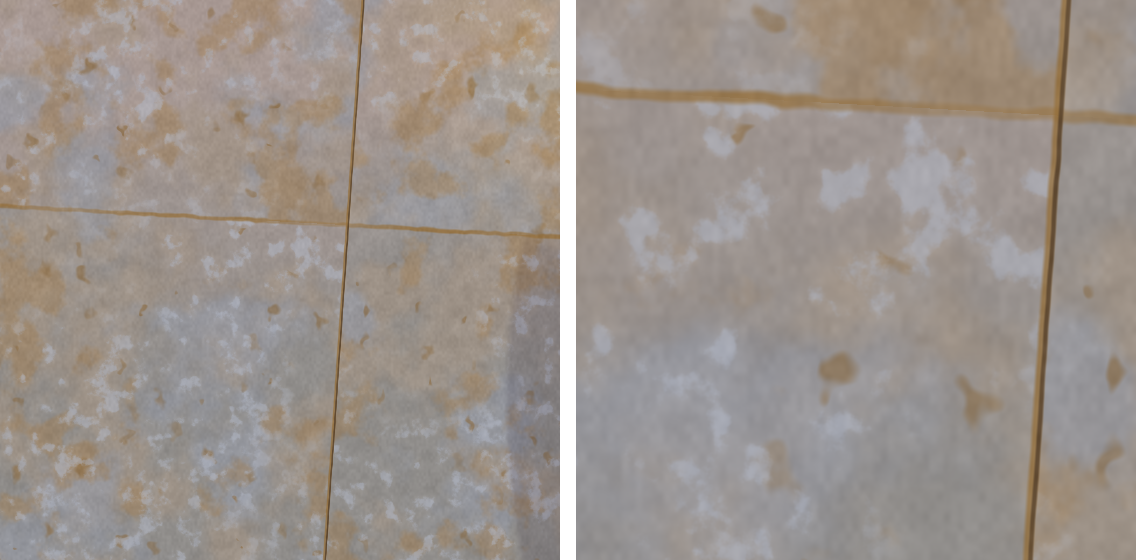
Left: the whole. Right: its middle third, enlarged.
This texture is drawn by a three.js fragment shader. Its source:

```glsl
// Mottled stone tiles with ochre stains, two thin tilted joints and a soft shadow at the right.
#define TILE_PITCH 0.92
#define JOINT_CROSS vec2(0.580, 0.632)
#define JOINT_SLOPE vec2(0.069, -0.055)
#define JOINT_WIDTH vec2(0.0022, 0.0034)
#define STAIN_CELLS 15.0
#define STAIN_CHANCE 0.34
#define GRAIN 0.035

varying vec2 vUv;

const vec3 GREY = vec3(0.565, 0.555, 0.545);
const vec3 ROSE = vec3(0.665, 0.605, 0.585);
const vec3 SAND = vec3(0.640, 0.580, 0.520);
const vec3 BLUE = vec3(0.585, 0.605, 0.655);
const vec3 OCHRE = vec3(0.620, 0.490, 0.330);
const vec3 STAIN = vec3(0.540, 0.410, 0.240);
const vec3 JOINT_DARK = vec3(0.330, 0.250, 0.170);
const vec3 JOINT_OCHRE = vec3(0.580, 0.430, 0.220);

float hash(vec2 p) {
  vec3 q = fract(vec3(p.xyx) * 0.1031);
  q += dot(q, q.yzx + 33.33);
  return fract((q.x + q.y) * q.z);
}

float noise(vec2 p) {
  vec2 i = floor(p);
  vec2 f = fract(p);
  f = f * f * (3.0 - 2.0 * f);
  return mix(mix(hash(i), hash(i + vec2(1.0, 0.0)), f.x),
             mix(hash(i + vec2(0.0, 1.0)), hash(i + vec2(1.0, 1.0)), f.x), f.y);
}

float fbm(vec2 p) {
  float sum = 0.0;
  float amp = 0.5;
  for (int i = 0; i < 5; i++) {
    sum += amp * noise(p);
    p = mat2(1.6, 1.2, -1.2, 1.6) * p + 17.3;
    amp *= 0.5;
  }
  return sum;
}

// Irregular spots, at most one per jittered cell
float spots(vec2 uv) {
  vec2 warp = vec2(noise(uv * 75.0), noise(uv * 75.0 + 40.0)) - 0.5;
  vec2 p = uv * STAIN_CELLS + warp * 0.32;
  vec2 cell = floor(p);
  float cover = 0.0;
  for (int y = -1; y <= 1; y++) {
    for (int x = -1; x <= 1; x++) {
      vec2 id = cell + vec2(float(x), float(y)) + 60.0;
      vec2 center = id - 60.0 + 0.15 + 0.7 * vec2(hash(id), hash(id + 91.0));
      float radius = mix(0.07, 0.20, hash(id + 37.0));
      float present = step(hash(id + 13.0), STAIN_CHANCE);
      float d = length((p - center) * vec2(1.1, 0.85));
      float strength = mix(0.35, 0.95, hash(id + 53.0));
      cover = max(cover, present * strength * (1.0 - smoothstep(radius * 0.4, radius * 1.25, d)));
    }
  }
  return cover;
}

// Stone surface: broad tint, clouds, stains, pale flecks
vec3 stone(vec2 uv, vec2 seed) {
  vec2 p = uv + seed;
  float broad = fbm(p * 3.2 + 4.0);
  float cloud = fbm(p * 9.0 + 21.0);
  float mottle = fbm(p * 15.0 + 8.0);
  float fine = fbm(p * 42.0 + 50.0);

  float top = smoothstep(0.25, 1.0, uv.y + (broad - 0.5) * 0.4);
  vec3 color = mix(GREY, ROSE, top);
  color = mix(color, SAND, 0.65 * smoothstep(0.40, 0.68, cloud));
  color = mix(color, BLUE, 0.60 * smoothstep(0.49, 0.68, fbm(p * 7.0 + 70.0)));
  color = mix(color, OCHRE, 0.48 * smoothstep(0.53, 0.70, mottle));
  color = mix(color, STAIN, 0.65 * spots(uv));
  color = mix(color, BLUE * 1.12, 0.55 * smoothstep(0.57, 0.72, fine) * smoothstep(0.35, 0.60, broad));
  return color + (fine - 0.48) * 0.09;
}

void main() {
  vec2 uv = vUv;

  // Tilted tile grid
  vec2 grid = uv - JOINT_CROSS - JOINT_SLOPE * uv.yx;
  vec2 tile = floor(grid / TILE_PITCH);
  vec2 offset = grid - TILE_PITCH * floor(grid / TILE_PITCH + 0.5);
  offset += (vec2(noise(uv * 70.0), noise(uv * 70.0 + 9.0)) - 0.5) * vec2(0.0008, 0.0035);
  vec3 color = stone(uv, (tile + 2.0) * vec2(3.7, 5.3));

  // Warm light at the upper right, shade at the right edge
  color += vec3(0.05, 0.025, -0.03) * smoothstep(0.45, 0.0, distance(uv, vec2(1.03, 0.88)));
  float shadeEdge = 0.903 + 0.35 * (uv.y - 0.28) * (uv.y - 0.28);
  float shade = smoothstep(-0.006, 0.010, uv.x - shadeEdge) * (1.0 - smoothstep(0.54, 0.60, uv.y));
  color *= 1.0 - vec3(0.11, 0.12, 0.10) * shade;

  // Wide ochre joint across, worn in places
  float wear = mix(0.35, 0.85, noise(vec2(uv.x * 16.0, 3.0)));
  float across = 1.0 - smoothstep(JOINT_WIDTH.y * 0.4, JOINT_WIDTH.y * 1.7, abs(offset.y));
  color = mix(color, JOINT_OCHRE, across * wear);

  // Narrow joint down: ochre lip beside a dark core
  float lip = 1.0 - smoothstep(JOINT_WIDTH.x * 0.6, JOINT_WIDTH.x * 1.9, abs(offset.x + 0.0008));
  float core = 1.0 - smoothstep(JOINT_WIDTH.x * 0.2, JOINT_WIDTH.x * 1.0, abs(offset.x - 0.0008));
  color = mix(color, JOINT_OCHRE, 0.75 * lip);
  color = mix(color, JOINT_DARK, core * mix(0.55, 0.95, noise(vec2(uv.y * 18.0, 7.0))));

  color += (noise(uv * vec2(240.0, 170.0)) - 0.5) * GRAIN;
  gl_FragColor = vec4(clamp(color, 0.0, 1.0), 1.0);
}
```
